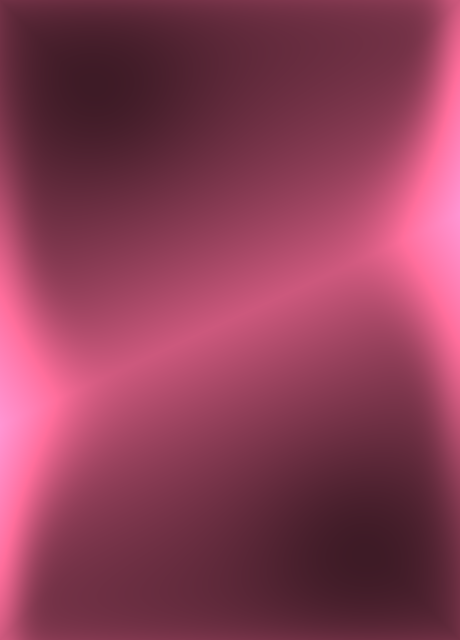
Write a Shadertoy shader that draws this background.

```glsl
const vec3 TINT = vec3(1.0, 0.43, 0.61);

const float BASE_LIGHT = 0.30;
const float BAND_LIGHT = 0.50;
const float BAND_SLOPE = 0.33;
const float BAND_SCALE = 0.241;
const float BAND_POWER = 1.2;

const float SHADE_DEPTH = 0.12;
const vec2 SHADE_CENTER = vec2(-0.274, 0.344);
const vec2 SHADE_RADIUS = vec2(0.235, 0.156);

const float GLOW_LIGHT = 0.42;
const float GLOW_CENTER = -0.19;
const float GLOW_HEIGHT = 0.39;
const float GLOW_MIN_WIDTH = 0.054;
const float GLOW_EXTRA_WIDTH = 0.087;
const float GLOW_TIP = -0.138;
const float GLOW_TIP_SPREAD = 0.169;

const float RIM_LIGHT = 0.14;
const vec2 RIM_WIDTH = vec2(0.05, 0.036);

float gauss(float x) {
    return exp(-x * x);
}

// Diagonal ridge of light through the center
float band(vec2 p) {
    float d = abs(p.y - BAND_SLOPE * p.x) / BAND_SCALE;
    return BAND_LIGHT * exp(-pow(d, BAND_POWER));
}

// Dark pool in the upper left
float shade(vec2 p) {
    return SHADE_DEPTH * gauss(length((p - SHADE_CENTER) / SHADE_RADIUS));
}

// Wedge of light on the left edge, widest at its tip
float sideGlow(vec2 p) {
    float width = GLOW_MIN_WIDTH
        + GLOW_EXTRA_WIDTH * gauss((p.y - GLOW_TIP) / GLOW_TIP_SPREAD);
    float fade = exp(-pow(abs(p.y - GLOW_CENTER) / GLOW_HEIGHT, 3.0));
    return GLOW_LIGHT * fade * gauss((p.x + 0.5) / width);
}

// Thin lift along the border
float rim(vec2 p) {
    vec2 inset = (0.5 - abs(p)) / RIM_WIDTH;
    return RIM_LIGHT * exp(-min(inset.x, inset.y));
}

void mainImage(out vec4 fragColor, in vec2 fragCoord) {
    vec2 p = fragCoord / iResolution.xy - 0.5;
    float light = BASE_LIGHT + band(p) + rim(p);

    // Shade and glow repeat with half-turn symmetry
    light += sideGlow(p) + sideGlow(-p) - shade(p) - shade(-p);

    fragColor = vec4(min(TINT * light, 1.0), 1.0);
}
```
